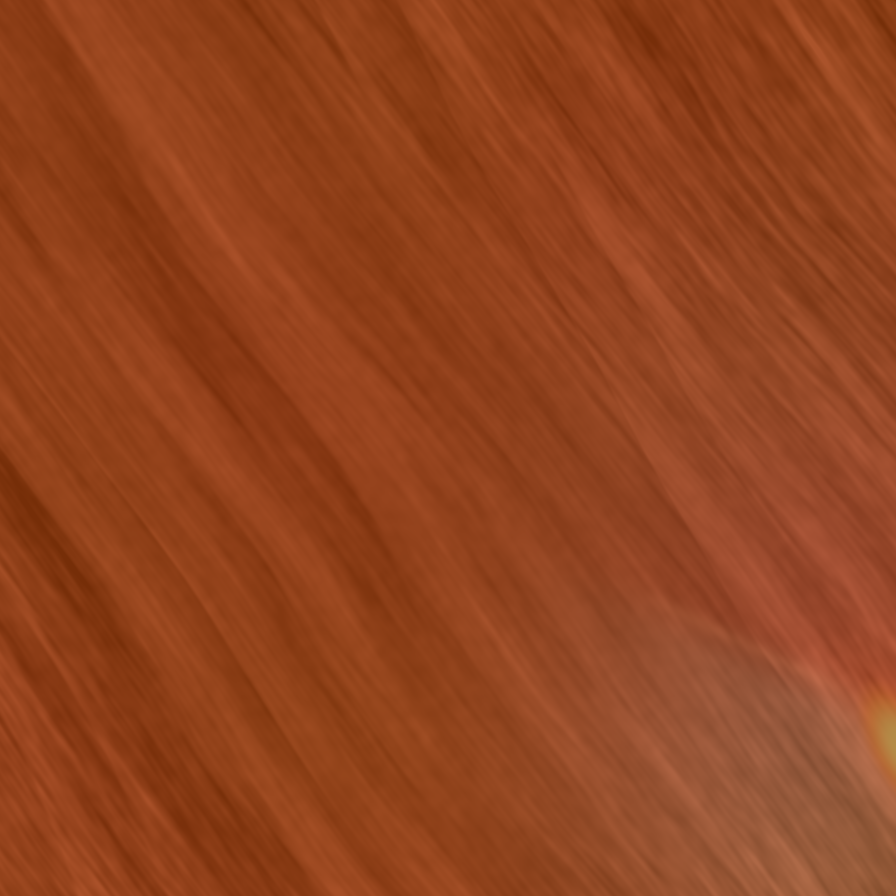
Reproduce this texture procedurally as a three.js fragment shader.

```glsl
// Polished red-brown wood with grain falling steeply from upper left to lower right.
// Stretched gradient noise makes bands, growth rings and fibres; a pale haze,
// a thin ray and a small coloured glint lie over the lower right corner.
varying vec2 vUv;

vec2 randomGradient(vec2 cell) {
  vec2 h = vec2(dot(cell, vec2(127.1, 311.7)), dot(cell, vec2(269.5, 183.3)));
  return -1.0 + 2.0 * fract(sin(h) * 43758.545);
}

float gradientNoise(vec2 p) {
  vec2 i = floor(p);
  vec2 f = p - i;
  vec2 u = f * f * f * (f * (f * 6.0 - 15.0) + 10.0);
  float a = dot(randomGradient(i), f);
  float b = dot(randomGradient(i + vec2(1.0, 0.0)), f - vec2(1.0, 0.0));
  float c = dot(randomGradient(i + vec2(0.0, 1.0)), f - vec2(0.0, 1.0));
  float d = dot(randomGradient(i + vec2(1.0, 1.0)), f - vec2(1.0, 1.0));
  return mix(mix(a, b, u.x), mix(c, d, u.x), u.y);
}

// x runs across the grain, y along it, with a gentle bend
vec2 grainSpace(vec2 p) {
  vec2 q = vec2(dot(p, vec2(0.79, 0.61)), dot(p, vec2(0.61, -0.79)));
  q.x += 0.040 * gradientNoise(p * 1.9 + 4.7) + 0.004 * gradientNoise(p * 7.0 + 9.2);
  return q;
}

// Soft shading that deepens towards one crisp edge per growth ring
float growthRings(vec2 q) {
  float phase = q.x * 10.0 + 2.2 * gradientNoise(q * vec2(2.8, 1.1) + 3.3);
  float r = fract(phase);
  float line = smoothstep(0.30, 0.94, r) * (1.0 - smoothstep(0.94, 1.0, r));
  return line * smoothstep(-0.30, 0.30, gradientNoise(q * vec2(6.0, 1.7) + 21.0));
}

// Streaks of rising frequency, each octave finer across the grain
float fibres(vec2 q) {
  float sum = 0.0;
  float weight = 0.46;
  vec2 scale = vec2(30.0, 1.8);
  for (int i = 0; i < 4; i++) {
    sum += weight * gradientNoise(q * scale + float(i) * 17.3);
    scale *= vec2(1.75, 1.8);
    weight *= 0.92;
  }
  return sum;
}

// Narrow lines, broken along the grain, where the noise crosses zero
float veins(vec2 q, vec2 scale, float seed) {
  float line = 1.0 - smoothstep(0.0, 0.13, abs(gradientNoise(q * scale + seed)));
  return line * smoothstep(0.0, 0.30, gradientNoise(q * vec2(13.0, 2.6) + seed * 2.0));
}

float woodTone(vec2 p) {
  vec2 q = grainSpace(p);
  float bands = 0.52 * gradientNoise(q * vec2(7.0, 1.1) + 1.9)
              + 0.55 * gradientNoise(q * vec2(15.0, 1.5) + 7.4);
  // Fibres show most towards the upper right and lower left edges
  float coarse = smoothstep(0.75, 1.1, q.x) + 1.0 - smoothstep(0.12, 0.40, q.x);
  coarse = max(coarse, smoothstep(0.45, 0.75, p.x - p.y));
  float tone = 0.66 + bands + fibres(q) * mix(0.75, 1.25, coarse);
  tone -= 0.42 * growthRings(q);
  // Dark veins and pale hairlines
  tone -= 0.30 * veins(q, vec2(19.0, 1.3), 31.0);
  tone += 0.30 * veins(q, vec2(26.0, 1.6), 40.0);
  // Short pores and faint mottling
  tone += 0.30 * gradientNoise(q * vec2(120.0, 24.0)) * (0.6 + coarse);
  tone += 0.18 * gradientNoise(p * 62.0);
  return tone;
}

vec3 addGlare(vec3 color, vec2 p) {
  // Rosy veil down the right side, greyer near the corner
  float veil = smoothstep(0.55, 0.0, length((p - vec2(0.90, 0.34)) * vec2(1.0, 0.70)));
  color += vec3(0.020, 0.028, 0.068) * veil;
  float below = -dot(p - vec2(0.74, 0.325), vec2(0.43, 0.90));
  float nearCorner = smoothstep(0.55, 0.02, length(p - vec2(1.0, 0.12)));
  float haze = nearCorner * smoothstep(-0.03, 0.04, below);
  color += vec3(0.000, 0.085, 0.085) * haze;

  // Thin ray leading to the glint
  float ray = exp(-pow(below / 0.008, 2.0));
  ray *= smoothstep(0.70, 0.78, p.x) * (1.0 - smoothstep(0.88, 0.98, p.x));
  color += vec3(0.045, 0.040, 0.030) * ray;

  // Glint with an orange rim and a yellow-green heart
  vec2 g = p - vec2(1.008, 0.165);
  g = vec2(g.x + 0.40 * g.y, g.y);
  float d = length(g * vec2(1.0, 0.55));
  color += vec3(0.08, 0.03, 0.01) * exp(-d * d / 0.0030);
  color = mix(color, vec3(0.75, 0.40, 0.15), 0.6 * (1.0 - smoothstep(0.025, 0.046, d)));
  color = mix(color, vec3(0.70, 0.58, 0.30), 0.8 * (1.0 - smoothstep(0.008, 0.036, d)));
  return color;
}

void main() {
  vec2 p = vUv;
  float tone = clamp(woodTone(p), -0.25, 1.35);
  vec3 darkWood = vec3(0.495, 0.200, 0.052);
  vec3 lightWood = vec3(0.622, 0.288, 0.132);
  vec3 color = mix(darkWood, lightWood, tone);

  // Slow drift between redder and more orange wood
  color += vec3(0.010, -0.014, 0.010) * gradientNoise(p * 2.7 + 12.0);
  gl_FragColor = vec4(addGlare(color, p), 1.0);
}
```
